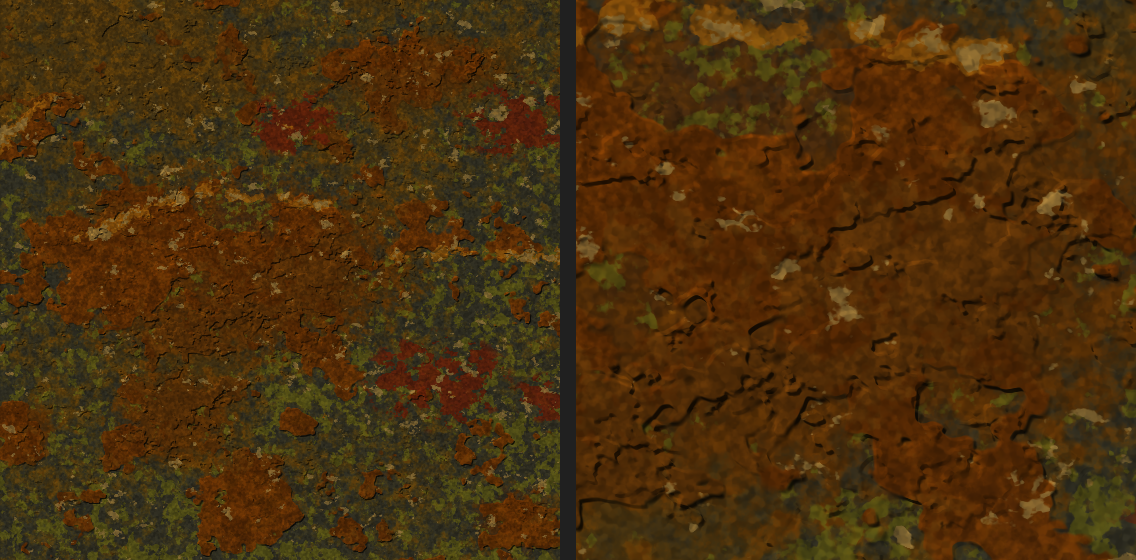
Left, the full canvas; right, a detail of the centre.
Write a Shadertoy shader that draws this texture.

```glsl
// Weathered metal: flaking rust over slate paint, with moss specks, ochre streaks and red paint.
#define PATCH_SCALE 13.0
#define CHIP_SCALE 32.0
#define MOSS_SCALE 58.0
#define GRAIN_SCALE 270.0
#define GRAIN_AMOUNT 0.36
#define RUST_COVER -0.50
#define STREAK_WIDTH 0.016
#define SHADOW_DEPTH 0.75
#define TO_LIGHT vec2(-0.0017, 0.0022)

const vec3 SLATE = vec3(0.178, 0.172, 0.126);
const vec3 OLIVE = vec3(0.245, 0.214, 0.088);
const vec3 BROWN = vec3(0.278, 0.190, 0.048);
const vec3 AMBER = vec3(0.360, 0.230, 0.030);
const vec3 RUST_DARK = vec3(0.318, 0.145, 0.008);
const vec3 RUST_LIGHT = vec3(0.385, 0.182, 0.012);
const vec3 MOSS = vec3(0.345, 0.330, 0.070);
const vec3 OCHRE = vec3(0.500, 0.300, 0.040);
const vec3 PALE = vec3(0.500, 0.400, 0.200);
const vec3 RED = vec3(0.350, 0.105, 0.030);

// Rusted areas: centre and radii
const vec4 RUSTED[6] = vec4[6](
    vec4(0.42, 0.52, 0.38, 0.20), vec4(0.31, 0.26, 0.13, 0.10),
    vec4(0.44, 0.11, 0.10, 0.10), vec4(0.04, 0.23, 0.07, 0.06),
    vec4(0.92, 0.07, 0.09, 0.07), vec4(0.74, 0.88, 0.20, 0.07));

// Ochre streaks: start and end
const vec4 STREAKS[4] = vec4[4](
    vec4(0.13, 0.57, 0.33, 0.65), vec4(0.36, 0.66, 0.59, 0.63),
    vec4(0.69, 0.545, 1.02, 0.543), vec4(-0.02, 0.72, 0.09, 0.83));

// Red paint remnants: centre and radius
const vec3 PAINTED[4] = vec3[4](
    vec3(0.78, 0.32, 0.12), vec3(0.92, 0.79, 0.10),
    vec3(0.53, 0.78, 0.08), vec3(0.98, 0.29, 0.06));

vec3 hash3(vec2 p) {
    vec3 q = fract(p.xyx * vec3(0.1031, 0.1030, 0.0973));
    q += dot(q, q.yxz + 33.33);
    return fract((q.xxy + q.yzz) * q.zyx);
}

// Cellular noise: every cell has a jittered point whose value blends into its neighbours
float cellNoise(vec2 p) {
    vec2 cell = floor(p), f = p - cell;
    float sum = 0.0, total = 0.0;
    for (int y = -1; y <= 1; y++)
    for (int x = -1; x <= 1; x++) {
        vec2 n = vec2(x, y);
        vec3 h = hash3(cell + n);
        vec2 d = n + h.xy - f;
        float w = exp(-6.0 * dot(d, d));
        sum += w * h.z;
        total += w;
    }
    return sum / total;
}

// Layered cellular noise, centred on zero
float layers(vec2 p) {
    float sum = 0.0, total = 0.0, gain = 1.0;
    p += 40.0;
    for (int i = 0; i < 4; i++) {
        sum += gain * (cellNoise(p) - 0.5);
        total += gain;
        gain *= 0.62;
        p = mat2(1.62, 1.24, -1.24, 1.62) * p + 17.3;
    }
    return 4.0 * sum / total;
}

float rustedArea(vec2 p) {
    float area = -0.1;
    for (int i = 0; i < 6; i++)
        area = max(area, 1.0 - length((p - RUSTED[i].xy) / RUSTED[i].zw));
    return area;
}

float streakArea(vec2 p) {
    float nearest = 1.0;
    for (int i = 0; i < 4; i++) {
        vec2 a = p - STREAKS[i].xy, b = STREAKS[i].zw - STREAKS[i].xy;
        nearest = min(nearest, length(a - b * clamp(dot(a, b) / dot(b, b), 0.0, 1.0)));
    }
    return exp(-pow(nearest / STREAK_WIDTH, 2.0));
}

float paintedArea(vec2 p) {
    float area = 0.0;
    for (int i = 0; i < 4; i++)
        area = max(area, 1.0 - length((p - PAINTED[i].xy) * vec2(0.8, 1.2)) / PAINTED[i].z);
    return area;
}

// Coverage of thick rust (x) and thin chips (y)
vec2 crust(vec2 p) {
    float rust = layers(p * vec2(0.95, 1.1) * PATCH_SCALE) + 1.5 * rustedArea(p) + RUST_COVER;
    float chip = layers(p * vec2(0.9, 1.15) * CHIP_SCALE + 70.0) - 0.15;
    return smoothstep(-0.06, 0.06, vec2(rust, chip * 0.5));
}

void mainImage(out vec4 fragColor, in vec2 fragCoord) {
    vec2 p = fragCoord / iResolution.xy;
    float tone = layers(p * 75.0 + 9.0);
    float broad = layers(p * vec2(5.0, 7.0) + 31.0);
    float area = rustedArea(p);

    // Slate ground with olive and brown stains
    vec3 color = mix(SLATE, OLIVE, smoothstep(-0.8, 0.8, tone + 0.7 * broad + 0.8 * (p.y - 0.3)));
    float stain = smoothstep(-0.6, 0.8, 0.8 * broad + 0.9 * area + 0.9 * (p.y - 0.5) + 0.4 * tone);
    color = mix(color, mix(BROWN, AMBER, smoothstep(0.1, 1.0, tone + 0.3 * broad)), 0.9 * stain);
    color = mix(color, RUST_DARK, 0.6 * smoothstep(0.0, 0.5, area + 0.2 * tone));

    // Moss specks, densest near the bottom
    float moss = layers(p * MOSS_SCALE + 5.0) - 0.5 * broad + 0.8 * (0.35 - p.y) - 0.36;
    color = mix(color, MOSS, 0.75 * smoothstep(0.0, 0.5, moss));

    // Rust patches
    vec2 cover = crust(p);
    vec3 rust = mix(RUST_DARK, RUST_LIGHT, smoothstep(-0.5, 0.8, tone - 0.4 * broad));
    rust = mix(rust, BROWN, 0.4 * smoothstep(0.1, 0.7, broad + tone * 0.5));
    color = mix(color, rust, 0.92 * cover.x);

    // Red paint, ochre streaks and pale flecks
    float paint = paintedArea(p), streak = streakArea(p);
    float flake = layers(p * vec2(36.0, 46.0) + 13.0);
    float fleck = layers(p * vec2(44.0, 54.0) + 57.0);
    float painted = smoothstep(0.0, 0.25, paint);
    color = mix(color, RED, 0.85 * painted * smoothstep(0.0, 0.15, flake + 1.3 * paint - 0.55));
    color = mix(color, OCHRE, 0.85 * smoothstep(0.0, 0.4, fleck + 1.5 * streak + 0.5 * paint - 1.2));
    float pale = 0.8 * fleck - 0.5 * flake + 0.5 * paint + 0.35 * streak - 0.82;
    color = mix(color, PALE, 0.8 * smoothstep(0.0, 0.25, pale));

    // Raised edges: lit towards the light, shadowed behind
    float broken = smoothstep(0.3, 0.6, cellNoise(p * 40.0));
    vec2 strength = vec2(0.3 + 0.7 * broken, (0.2 + 0.7 * stain) * broken);
    float relief = dot(cover - crust(p + TO_LIGHT), strength);
    color *= 1.0 + 0.25 * clamp(relief, 0.0, 1.0) - SHADOW_DEPTH * clamp(-relief, 0.0, 1.0);

    // Fine grain
    color *= 1.0 + GRAIN_AMOUNT * (cellNoise(p * GRAIN_SCALE) - 0.5) + 0.06 * tone;
    fragColor = vec4(color, 1.0);
}
```
